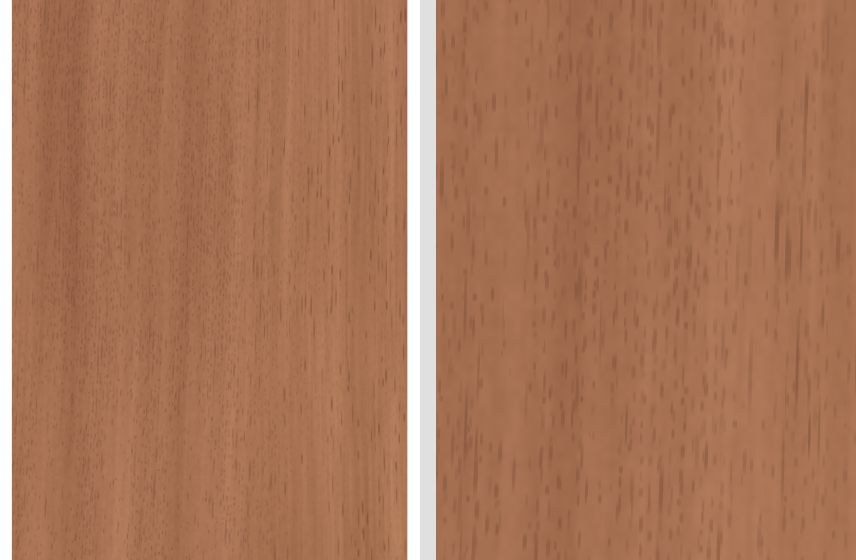
Left: the whole. Right: its middle third, enlarged.
Give the GLSL for this texture, as a Shadertoy shader.

```glsl
// Straight-grained reddish brown wood veneer on a white ground.
// Stretched value noise makes soft vertical bands and fibres; staggered
// cells hold short dark pores, speckled at left and long at right.
#define DARK_WOOD vec3(0.585, 0.378, 0.268)
#define LIGHT_WOOD vec3(0.730, 0.508, 0.385)
#define PORE_COLOR vec3(0.40, 0.24, 0.165)
#define PAPER vec3(1.0)
#define SHEET_LEFT 0.028
#define SHEET_RIGHT 0.970
#define BAND_CONTRAST 0.80
#define FIBRE_CONTRAST 0.32
#define MOTTLE_CONTRAST 0.22
#define PORE_STRENGTH 0.50

float hash(vec2 p) {
    vec3 q = fract(vec3(p.xyx) * 0.1031);
    q += dot(q, q.yzx + 33.33);
    return fract((q.x + q.y) * q.z);
}

float noise(vec2 p) {
    vec2 cell = floor(p), f = fract(p);
    f = f * f * (3.0 - 2.0 * f);
    float low = mix(hash(cell), hash(cell + vec2(1, 0)), f.x);
    float high = mix(hash(cell + vec2(0, 1)), hash(cell + vec2(1, 1)), f.x);
    return mix(low, high, f.y);
}

// Noise centred on zero, with its own offset per layer
float grain(vec2 p, vec2 frequency, float seed) {
    return noise(p * frequency + seed * vec2(17.3, 9.1)) - 0.5;
}

// One tapered dash per cell; columns are shifted to hide the grid
float pores(vec2 p, vec2 size, float density, float seed, float pixel) {
    float column = floor(p.x / size.x);
    p.y += hash(vec2(column, seed)) * size.y * 7.0;
    vec2 id = vec2(column, floor(p.y / size.y)) + seed * 31.0;
    vec2 local = (fract(p / size) - 0.5) * size;
    local.x -= (hash(id + 5.2) - 0.5) * size.x * 0.45;
    float halfLength = size.y * mix(0.18, 0.47, hash(id + 8.7));
    float taper = 1.0 - smoothstep(0.2, 1.0, abs(local.y) / halfLength);
    float halfWidth = mix(0.0005, 0.0012, hash(id + 2.4));
    float line = 1.0 - smoothstep(halfWidth - 0.5 * pixel, halfWidth + pixel, abs(local.x));
    float present = step(hash(id), density);
    return present * line * taper * mix(0.35, 1.0, hash(id + 3.6));
}

void mainImage(out vec4 fragColor, in vec2 fragCoord) {
    vec2 uv = fragCoord / iResolution.xy;
    vec2 p = fragCoord / iResolution.y;
    float pixel = 1.0 / iResolution.y;
    float rightSide = smoothstep(0.45, 0.85, uv.x);

    // The grain leans at left, runs straight at right and wavers a little
    vec2 g = p;
    g.x -= 0.035 * (1.0 - rightSide) * (p.y - 0.5);
    g.x += 0.012 * grain(p, vec2(3.0, 2.2), 1.0);

    // Broad bands, narrower stripes and slow clouding
    float bands = 0.62 * grain(g, vec2(19.0, 0.9), 2.0)
                + 0.38 * grain(g, vec2(43.0, 1.3), 3.0)
                + 0.22 * grain(g, vec2(90.0, 2.0), 4.0);
    bands *= mix(1.0, 0.65, rightSide);
    float cloud = 0.30 * grain(p, vec2(3.5, 2.5), 5.0);

    // Long fibres sharpen to the right, short mottling fades there
    float fibres = 0.55 * grain(g, vec2(150.0, 3.5), 6.0)
                 + 0.60 * grain(g, vec2(260.0, 9.0), 7.0);
    fibres *= mix(0.6, 1.35, rightSide);
    float mottle = 0.6 * grain(g, vec2(150.0, 70.0), 8.0)
                 + 0.6 * grain(g, vec2(250.0, 190.0), 9.0);
    mottle *= mix(1.0, 0.55, rightSide);

    float edgeShade = 0.22 * (1.0 - smoothstep(SHEET_LEFT, SHEET_LEFT + 0.07, uv.x));
    float tone = 0.5 + BAND_CONTRAST * bands + cloud + FIBRE_CONTRAST * fibres
               + MOTTLE_CONTRAST * mottle - edgeShade;
    vec3 color = mix(DARK_WOOD, LIGHT_WOOD, clamp(tone, -0.25, 1.2));
    color += vec3(0.0, 0.006, -0.008) * rightSide * (1.0 - uv.y);

    // Pores gather in streaks along the grain
    float streak = smoothstep(0.25, 0.75, noise(g * vec2(34.0, 1.6) + 40.0));
    float pore = 0.0;
    for (int i = 0; i < 3; i++) {
        float seed = float(i) + 1.0;
        float speckles = pores(g, vec2(0.0062, 0.011 + 0.004 * seed), 0.08 + 0.38 * streak, seed, pixel);
        float dashes = pores(g, vec2(0.0075, 0.026 + 0.016 * seed), 0.03 + 0.15 * streak, seed + 6.0, pixel);
        pore = max(pore, speckles * mix(0.60, 0.20, rightSide));
        pore = max(pore, dashes * mix(0.65, 1.0, rightSide));
    }
    color = mix(color, PORE_COLOR, PORE_STRENGTH * pore);

    // Trim the sheet to its white side margins
    float edge = 0.5 / iResolution.x;
    float sheet = smoothstep(SHEET_LEFT - edge, SHEET_LEFT + edge, uv.x)
                * (1.0 - smoothstep(SHEET_RIGHT - edge, SHEET_RIGHT + edge, uv.x));
    fragColor = vec4(mix(PAPER, color, sheet), 1.0);
}
```
